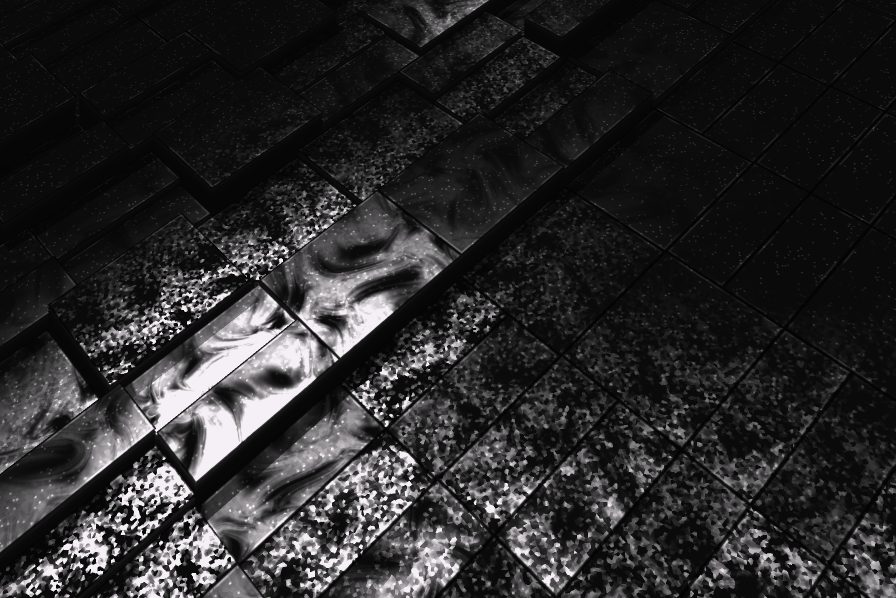
Reproduce this texture procedurally as a WebGL 2 fragment shader.

```glsl
#version 300 es
precision highp float;
uniform vec2 u_resolution;
out vec4 fragColor;

const vec2 BLOCK = vec2(0.222, 0.175);  // block footprint on the ground plane
const int LEVELS = 12;                  // possible block heights
const vec3 TINT = vec3(1.0, 0.98, 1.0);

struct Tile { vec2 id; vec2 local; vec2 size; float level; };

float hash(vec2 p) {
    return fract(sin(dot(p, vec2(127.1, 311.7))) * 43758.5);
}

// Cellular noise: distance to the nearest point, and that point's random value
vec2 cellular(vec2 p) {
    vec2 cell = floor(p), best = vec2(9.0, 0.0);
    for (int j = -1; j <= 1; j++)
    for (int i = -1; i <= 1; i++) {
        vec2 c = cell + vec2(i, j);
        float d = length(c + vec2(hash(c), hash(c + 31.7)) - p);
        if (d < best.x) best = vec2(d, hash(c + 77.3));
    }
    return best;
}

float layeredSines(vec2 p) {
    float sum = 0.0, amp = 0.5;
    for (int i = 0; i < 5; i++) {
        p = mat2(0.8, 0.6, -0.6, 0.8) * p * 1.7 + sin(p.yx * 1.3);
        sum += amp * sin(p.x) * sin(p.y);
        amp *= 0.65;
    }
    return 0.5 + 0.55 * sum;
}

float blob(vec2 p, vec2 center, vec2 radius) {
    vec2 d = (p - center) / radius;
    return exp(-dot(d, d));
}

float horizon(vec2 p) { return 2.145 + 0.137 * p.x - p.y; }

// Perspective: canvas to ground plane, x runs up-right and y down-right
vec2 ground(vec2 p) {
    return vec2(p.x + p.y - 0.931, p.x - p.y - 0.533) / horizon(p);
}

// Grid of blocks, some split lengthwise; the far rows are stepped in height
Tile findTile(vec2 q) {
    float row = floor(q.y / BLOCK.y);
    float far = smoothstep(-0.5, -3.0, row);
    q.x += far * 0.09 * (hash(vec2(row, 5.0)) - 0.5);
    float col = floor(q.x / BLOCK.x);
    float split = step(0.42, hash(vec2(col, row) + 9.2));
    vec2 size = BLOCK / vec2(1.0, 1.0 + split);
    vec2 local = q - floor(q / size) * size;
    vec2 id = vec2(col, row * 2.0 + split * floor(fract(q.y / BLOCK.y) * 2.0));
    float level = floor(hash(id + 3.4) * far * float(LEVELS) + 0.3);
    return Tile(id, local, size, level);
}

float topFace(Tile tile, vec2 q, vec2 p, float light) {
    float seed = hash(tile.id + 17.0), wet = hash(tile.id + 41.0);
    vec2 f = tile.local / tile.size;
    float cloud = layeredSines(q * 26.0 + seed * 40.0);
    vec2 grain = cellular(q * 230.0), pits = cellular(q * 85.0 + cloud);

    // Wet film and rough stone
    float rough = smoothstep(0.25, 0.8, cloud + 0.7 * (grain.y - 0.5));
    float crinkle = smoothstep(0.2, 0.65, pits.x + 0.3 * (cloud - 0.5));
    float stone = rough * (0.4 + grain.y) * (0.5 + 0.8 * crinkle);
    float film = smoothstep(0.1, 0.75, cloud) * (0.85 + 0.25 * grain.y);
    float sheen = light * (0.5 + 1.3 * seed) * mix(0.5, 1.45, f.y);
    float value = 0.03 + sheen * mix(stone, film, smoothstep(0.3, 0.7, wet));

    // Rough foreground and bright flecks
    float near = smoothstep(0.55, 0.05, p.y) * smoothstep(0.4, 0.9, p.x);
    value += 0.38 * near * stone * (0.3 + seed);
    float fleck = smoothstep(0.45, 0.1, grain.x) * step(0.9, grain.y);
    value += fleck * cloud * (0.22 + 0.6 * light);

    // Lit rims and dark seams
    vec2 e = min(tile.local, tile.size - tile.local);
    float edge = min(e.x, e.y);
    float rim = smoothstep(0.0022, 0.0, abs(edge - 0.0035));
    value += rim * smoothstep(0.4, 0.8, cloud) * (0.1 + 0.4 * light);
    return value * mix(0.12, 1.0, smoothstep(0.0008, 0.0028, edge));
}

// Descend through the height levels until a block is hit
float paving(vec2 p) {
    float rise = 0.0034 * horizon(p);
    vec2 along = mat2(0.77, -0.64, 0.64, 0.77) * (p - vec2(0.36, 0.28));
    float light = blob(along, vec2(0.0), vec2(0.46, 0.21))
        + 0.35 * blob(p, vec2(0.66, 0.03), vec2(0.28, 0.2))
        + 0.25 * blob(p, vec2(0.77, 0.98), vec2(0.12, 0.08));
    Tile tile;
    vec2 q;
    float level = 0.0;
    for (int i = LEVELS; i >= 0; i--) {
        level = float(i);
        q = ground(p - vec2(0.0, level * rise));
        tile = findTile(q);
        if (level <= tile.level) break;
    }
    float depth = tile.level - level;
    if (depth > 0.5) return 0.015 + (0.04 + 0.14 * light) * exp(-depth);
    float drop = findTile(q - vec2(0.0, 0.022)).level - level;
    float shade = 1.0 - 0.6 * smoothstep(0.0, 5.0, drop);
    return topFace(tile, q, p, light) * shade;
}

void main() {
    float value = 0.0;
    for (int i = 0; i < 4; i++) {
        vec2 offset = vec2(i % 2, i / 2) * 0.5 - 0.25;
        value += min(paving((gl_FragCoord.xy + offset) / u_resolution.y), 0.95);
    }
    fragColor = vec4(TINT * (value * 0.25 + 0.01), 1.0);
}
```
